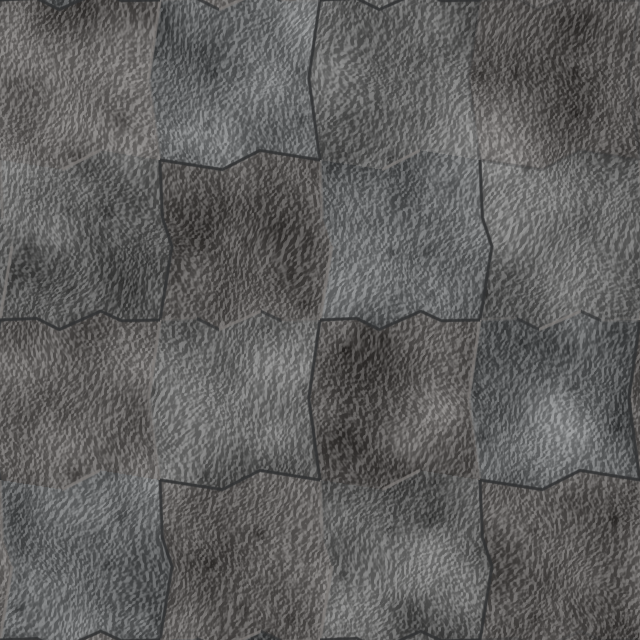
This texture is drawn by a three.js fragment shader. Its source:

```glsl
// Four by four rough stone blocks with jagged joints and an embossed grain.
varying vec2 vUv;

const float BLOCKS = 4.0;                        // repeats across and down
const vec2 FLUSH_BLOCK = vec2(3.0, 0.0);         // block level with its neighbours
const vec2 LIGHT = vec2(0.8, 0.6);               // towards the light, y down
const float JOINT_HALF_WIDTH = 0.0095;           // in blocks
const float JOINT_SOFTNESS = 0.006;
const float JOINT_SHADE = 0.48;
const vec2 GRAIN_SCALE = vec2(250.0, 205.0);     // per canvas
const vec2 GRAIN_STEP = vec2(0.0024, 0.0008);
const float GRAIN_CONTRAST = 0.19;
const float BLOTCH_SCALE = 9.0;
const float BLOTCH_CONTRAST = 0.40;
const float PIT_SCALE = 14.0;
const float PIT_DEPTH = 0.07;
const vec3 WARM_STONE = vec3(0.374, 0.365, 0.359);
const vec3 COOL_STONE = vec3(0.358, 0.365, 0.369);
const vec3 PLAIN_STONE = vec3(0.368, 0.369, 0.367);
const vec3 JOINT_DARK = vec3(0.19, 0.195, 0.20);
const vec3 JOINT_LIGHT = vec3(0.51, 0.495, 0.485);

float hash(vec2 p) {
  return fract(sin(dot(p, vec2(127.1, 311.7))) * 43758.5453);
}

float noise(vec2 p) {
  vec2 i = floor(p), f = fract(p);
  f = f * f * (3.0 - 2.0 * f);
  return mix(mix(hash(i), hash(i + vec2(1.0, 0.0)), f.x),
             mix(hash(i + vec2(0.0, 1.0)), hash(i + 1.0), f.x), f.y);
}

float fbm(vec2 p) {
  float sum = 0.0, amp = 0.53;
  for (int i = 0; i < 4; i++) {
    sum += amp * noise(p);
    p = p * 2.03 + 17.3;
    amp *= 0.5;
  }
  return sum;
}

float ramp(float a, float b, float t) {
  return clamp((t - a) / (b - a), 0.0, 1.0);
}

// Sideways jag of the upright joints, alternating by row
float uprightJag(float y) {
  float t = fract(y);
  if (mod(floor(y), 2.0) < 0.5) return 0.07 * (ramp(0.49, 1.0, t) - ramp(0.0, 0.49, t));
  return 0.015 * ramp(0.0, 0.36, t) + 0.06 * ramp(0.36, 0.54, t) - 0.075 * ramp(0.54, 1.0, t);
}

// Vertical jag of the level joints, alternating by joint
float levelJag(float x, float joint) {
  float t = fract(x);
  if (mod(joint, 2.0) > 0.5)
    return 0.06 * ramp(0.0, 0.39, t) - 0.12 * ramp(0.39, 0.625, t) + 0.06 * ramp(0.625, 1.0, t);
  return 0.07 * ramp(0.23, 0.37, t) - 0.01 * ramp(0.0, 0.23, t)
       - 0.115 * ramp(0.37, 0.63, t) + 0.06 * ramp(0.63, 0.76, t) - 0.005 * ramp(0.76, 1.0, t);
}

// 1 for raised blocks, 0 for sunken ones
float blockHeight(vec2 block) {
  block = mod(block, BLOCKS);
  if (distance(block, FLUSH_BLOCK) < 0.5) return 1.0;
  return 1.0 - mod(block.x + block.y, 2.0);
}

// Lights or darkens a joint by the slope of its step
vec3 drawJoint(vec3 color, float dist, float stepHeight, vec2 normal) {
  float tone = stepHeight * dot(normalize(normal), LIGHT) - JOINT_SHADE * abs(stepHeight);
  if (abs(stepHeight) < 0.5) tone = -0.13;
  float line = 1.0 - smoothstep(JOINT_HALF_WIDTH - JOINT_SOFTNESS,
                                JOINT_HALF_WIDTH + JOINT_SOFTNESS, abs(dist));
  float alpha = tone > 0.0 ? min(tone * 1.9, 0.8) : min(-tone * 2.6, 0.9);
  return mix(color, tone > 0.0 ? JOINT_LIGHT : JOINT_DARK, alpha * line);
}

float grainHeight(vec2 p) {
  vec2 g = p * GRAIN_SCALE;
  vec2 turned = vec2(0.8 * g.x - 0.6 * g.y, 0.6 * g.x + 0.8 * g.y);
  return 0.6 * noise(g) + 0.55 * noise(turned * 0.6 + 31.0) + 0.2 * noise(turned * 1.6 + 77.0);
}

void main() {
  vec2 p = vec2(vUv.x, 1.0 - vUv.y);
  vec2 q = p * BLOCKS;

  // Bend the grid so that blocks follow their joints
  float levelJoint = floor(q.y + 0.5);
  vec2 bent = q - vec2(uprightJag(q.y), levelJag(q.x, levelJoint));
  vec2 block = floor(bent);
  vec2 id = mod(block, BLOCKS);

  // Stone tint, blotches that run on under the joints, and pits
  vec3 color = mix(COOL_STONE, WARM_STONE, blockHeight(block));
  if (mod(id.x - id.y + 4.0, 3.0) < 0.5) color = PLAIN_STONE;
  vec2 shift = 23.0 * vec2(hash(id + 3.0), hash(id + 8.0));
  float blotch = 0.8 * (fbm(p * BLOTCH_SCALE + 5.0) - 0.5)
               + 0.55 * (fbm(p * BLOTCH_SCALE * 0.7 + shift) - 0.5);
  float shade = BLOTCH_CONTRAST * blotch;
  vec2 pit = floor(p * PIT_SCALE);
  vec2 pitCenter = 0.3 + 0.4 * vec2(hash(pit + 5.0), hash(pit + 9.0));
  float pitDist = length(fract(p * PIT_SCALE) - pitCenter);
  shade -= PIT_DEPTH * step(0.72, hash(pit)) * (1.0 - smoothstep(0.03, 0.22, pitDist));

  // Embossed grain: crisp light flecks on a darker ground, swirled
  vec2 swirl = p + 0.022 * vec2(noise(p * 12.0), noise(p * 12.0 + 41.0));
  float emboss = grainHeight(swirl) - grainHeight(swirl + GRAIN_STEP);
  shade += GRAIN_CONTRAST * (smoothstep(-0.20, 0.26, emboss) - 0.44);
  color += shade;

  // Joints
  float upright = floor(bent.x + 0.5), e = 0.004;
  float lean = (uprightJag(q.y + e) - uprightJag(q.y - e)) / (2.0 * e);
  float fall = (levelJag(q.x + e, levelJoint) - levelJag(q.x - e, levelJoint)) / (2.0 * e);
  float sideStep = blockHeight(vec2(upright - 1.0, block.y)) - blockHeight(vec2(upright, block.y));
  float downStep = blockHeight(vec2(block.x, levelJoint - 1.0)) - blockHeight(vec2(block.x, levelJoint));
  color = drawJoint(color, (bent.x - upright) / length(vec2(1.0, lean)), sideStep, vec2(1.0, -lean));
  color = drawJoint(color, (bent.y - levelJoint) / length(vec2(1.0, fall)), downStep, vec2(-fall, 1.0));

  gl_FragColor = vec4(color, 1.0);
}
```
